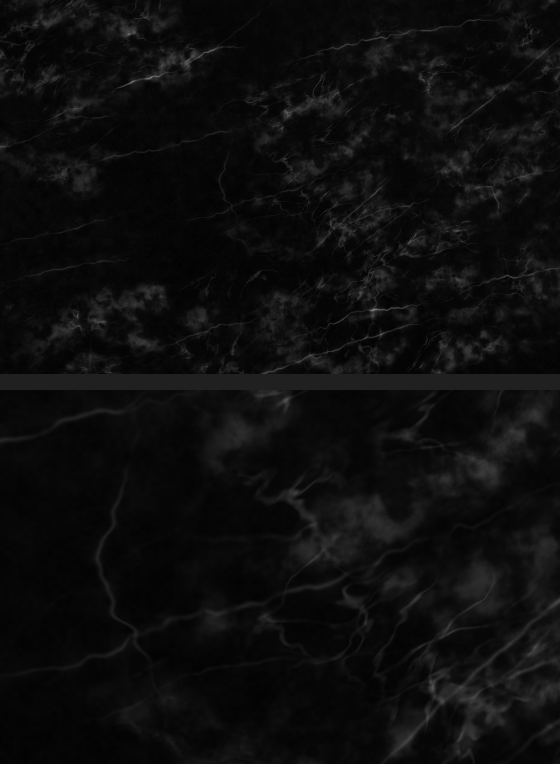
Top: the whole. Bottom: its middle third, enlarged.
Write a WebGL 1 fragment shader that draws this texture.

```glsl
precision highp float;
// Polished black marble: a mottled near-black ground, dusty patches of broken
// cracks taken from contours of warped noise, and families of thin ragged veins
// (shallow, diagonal, upright) scattered by a low-discrepancy sequence.

uniform vec2 u_resolution;

const vec3 STONE_TINT = vec3(1.0, 1.0, 1.0);
const float GROUND = 0.024;        // mean brightness of the stone
const float MOTTLE = 0.055;        // strength of the fine clouding
const float HAZE = 0.19;           // pale dust inside the cracked patches
const float WEB_GAIN = 0.14;       // brightness of the wispy cracks
const float VEIN_GAIN = 0.30;      // brightness of the strongest vein
const float VEIN_WIDTH = 0.0019;   // core half width, in canvas heights
const float HALO_WIDTH = 0.010;    // ragged dust beside a vein
const float GRAIN = 0.012;
const float SHALLOW_ANGLE = 0.27;
const float DIAGONAL_ANGLE = 0.71;
const float UPRIGHT_ANGLE = 1.66;
const int MAX_VEINS = 13;

float hash(vec2 p) {
  return fract(sin(dot(p, vec2(127.1, 311.7))) * 43758.5453);
}

float noise(vec2 p) {
  vec2 i = floor(p);
  vec2 f = fract(p);
  f = f * f * (3.0 - 2.0 * f);
  return mix(mix(hash(i), hash(i + vec2(1.0, 0.0)), f.x),
             mix(hash(i + vec2(0.0, 1.0)), hash(i + vec2(1.0, 1.0)), f.x), f.y);
}

float fbm(vec2 p) {
  float sum = 0.0;
  float amp = 0.5;
  for (int i = 0; i < 5; i++) {
    sum += amp * noise(p);
    p = mat2(0.8, 0.6, -0.6, 0.8) * p * 2.03 + 17.3;
    amp *= 0.5;
  }
  return sum;
}

vec2 rotate(vec2 p, float angle) {
  float c = cos(angle);
  float s = sin(angle);
  return vec2(c * p.x + s * p.y, c * p.y - s * p.x);
}

// Thin line along the mid-level contour of a noise field.
float crack(vec2 q, float width) {
  return 1.0 - smoothstep(0.0, width, abs(fbm(q) - 0.48));
}

// One ragged vein along the x axis of d, broken up and fading at its ends.
float vein(vec2 d, float reach, float wobble, float seed, float dust) {
  d.y += wobble * (fbm(vec2(d.x * 5.0, seed)) - 0.48);
  d.y += 0.10 * wobble * (noise(vec2(d.x * 75.0, seed + 5.0)) - 0.5);
  float taper = 1.0 - smoothstep(0.3 * reach, reach, abs(d.x));
  float breaks = smoothstep(0.15, 0.65, noise(vec2(d.x * 38.0, seed + 15.0)));
  float strength = taper * smoothstep(0.18, 0.85, noise(vec2(d.x * 9.0, seed + 9.0)));
  float width = VEIN_WIDTH * (0.75 + 0.5 * strength);
  float core = exp(-d.y * d.y / (width * width)) * (0.35 + 0.65 * breaks);
  float halo = exp(-abs(d.y) / HALO_WIDTH) * dust * 0.32;
  // A faint broken thread runs beside the main line.
  float side = d.y - 0.04 * (noise(vec2(d.x * 10.0, seed + 21.0)) - 0.35);
  float thread = 0.32 * exp(-side * side / (VEIN_WIDTH * VEIN_WIDTH));
  return strength * (core + halo) + taper * thread * (1.0 - breaks) * dust;
}

// Veins of similar direction; start shifts the sequence that places them.
float veinFamily(vec2 p, float aspect, vec2 start, float count, float angle,
                 float spread, float reach, float wobble, float dust) {
  float sum = 0.0;
  for (int i = 0; i < MAX_VEINS; i++) {
    float k = float(i);
    if (k >= count) break;
    vec2 centre = fract(start + k * vec2(0.7549, 0.5698)) * vec2(aspect, 1.0);
    float pick = hash(vec2(k, angle));
    float turn = angle + spread * (hash(vec2(k + 31.0, angle)) - 0.5);
    float gain = mix(1.0, 0.3 + 0.5 * pick * pick, step(0.5, k));
    float size = reach * (0.6 + 0.5 * hash(vec2(k + 57.0, angle)));
    sum += gain * vein(rotate(p - centre, turn), size, wobble, k * 13.7 + angle * 40.0, dust);
  }
  return sum;
}

void main() {
  float aspect = u_resolution.x / u_resolution.y;
  vec2 p = gl_FragCoord.xy / u_resolution.y;
  vec2 warp = vec2(fbm(p * 4.0 + 4.0), fbm(p * 4.0 + 41.0)) - 0.48;
  vec2 bent = p + 0.12 * warp;
  float flecks = fbm(p * 48.0 + 3.0);
  float dust = smoothstep(0.28, 0.75, flecks);

  // Ground: slow clouds and fine mottling, lighter towards the upper right.
  float cloud = fbm(p * 3.2 + 60.0);
  float light = GROUND * (0.2 + 1.2 * cloud + 0.3 * p.y + 0.1 * p.x);
  light += MOTTLE * cloud * (flecks - 0.46) + GRAIN * (noise(p * 230.0) - 0.5);

  // Cracked patches: speckled haze and three scales of broken web.
  vec2 along = rotate(bent, SHALLOW_ANGLE + 0.1);
  float area = smoothstep(0.40, 0.66, fbm(along * vec2(3.0, 5.0) + 7.0));
  float wisps = smoothstep(0.38, 0.75, fbm(along * vec2(11.0, 19.0) + 83.0));
  light += HAZE * area * wisps * (0.15 + 0.85 * dust);
  float web = crack(along * vec2(3.0, 7.0) + 11.0, 0.016);
  web += crack(along * vec2(7.0, 12.0) + 29.0, 0.026);
  web += 0.8 * crack(rotate(bent, 0.9) * vec2(9.0, 15.0) + 47.0, 0.034);
  float gaps = smoothstep(0.35, 0.65, fbm(p * 13.0 + 90.0));
  light += WEB_GAIN * web * gaps * (0.12 + area) * (0.25 + 0.75 * dust);

  // Long veins over the patches.
  float veins = veinFamily(p, aspect, vec2(0.25, 0.78), 13.0, SHALLOW_ANGLE, 0.22, 0.52, 0.07, dust);
  veins += 0.7 * veinFamily(p, aspect, vec2(0.78, 0.62), 3.0, DIAGONAL_ANGLE, 0.10, 0.75, 0.03, dust);
  veins += 0.5 * veinFamily(p, aspect, vec2(0.90, 0.38), 6.0, UPRIGHT_ANGLE, 0.45, 0.24, 0.10, dust);
  light += VEIN_GAIN * veins;

  gl_FragColor = vec4(STONE_TINT * clamp(light, 0.004, 0.5), 1.0);
}
```
